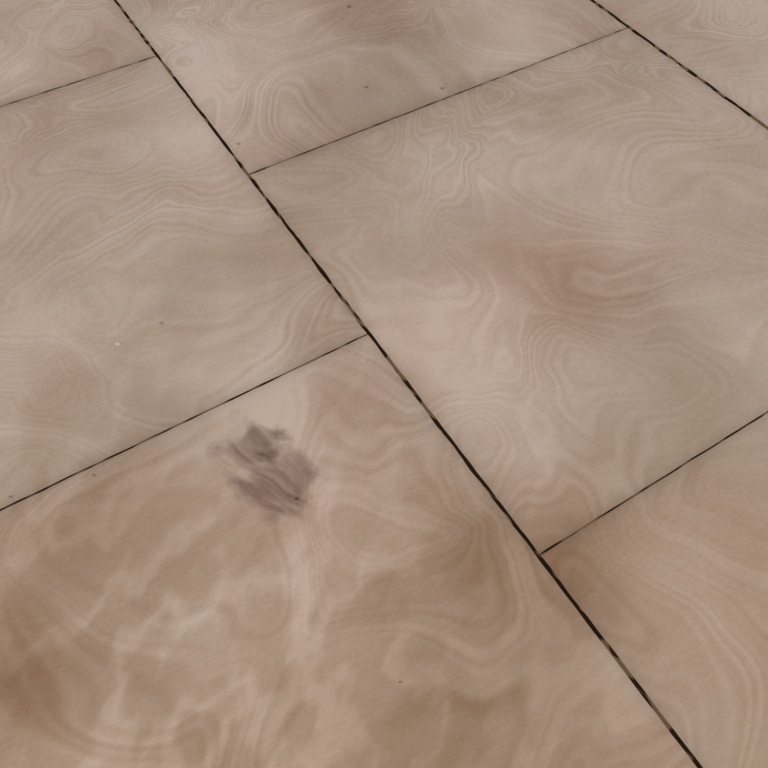
Reproduce this texture procedurally as a WebGL 2 fragment shader.

```glsl
#version 300 es
precision highp float;
// Plywood floor panels in running bond, seen in perspective.
// A projective map gives panel coordinates; contours of warped noise draw
// the veneer figure, and distances to the panel edges draw the broken seams.

#define STAGGER 0.5          // shift of every second column, in panels
#define FIGURE_SCALE 2.7     // figure cells per panel
#define RING_COUNT 17.0      // growth rings per unit of figure height
#define RING_DEPTH 0.18      // contrast of the rings
#define BLOTCH_DEPTH 0.72    // contrast of the broad stains
#define LONG_SEAM 0.0014     // half width of the column seams
#define CROSS_SEAM 0.0006    // half width of the seams across
#define DARK_WOOD vec3(0.52, 0.41, 0.325)
#define PALE_WOOD vec3(0.71, 0.63, 0.57)
#define GAP_COLOR vec3(0.12, 0.08, 0.05)
#define DIRT_COLOR vec3(0.43, 0.34, 0.25)
#define KNOT_COLOR vec3(0.43, 0.34, 0.31)

uniform vec2 u_resolution;
out vec4 fragColor;

float hash(vec2 p) {
    vec3 q = fract(p.xyx * vec3(0.1031, 0.103, 0.0973));
    q += dot(q, q.yzx + 33.33);
    return fract((q.x + q.y) * q.z);
}

float slope(vec2 cell, vec2 offset) {
    float a = 6.2832 * hash(cell);
    return dot(vec2(cos(a), sin(a)), offset);
}

// Gradient noise, roughly -0.7 to 0.7
float noise(vec2 p) {
    vec2 i = floor(p), f = fract(p), e = vec2(0.0, 1.0);
    vec2 s = f * f * f * (f * (f * 6.0 - 15.0) + 10.0);
    return mix(mix(slope(i, f), slope(i + e.yx, f - e.yx), s.x),
               mix(slope(i + e.xy, f - e.xy), slope(i + e.yy, f - e.yy), s.x), s.y);
}

float fbm(vec2 p) {
    float sum = 0.0, amp = 0.6;
    for (int i = 0; i < 4; i++) {
        sum += amp * noise(p);
        p = mat2(1.6, 1.2, -1.2, 1.6) * p + 7.3;
        amp *= 0.5;
    }
    return sum;
}

// Soft round spot of radius r
float spot(vec2 p, float x, float y, float r) {
    vec2 d = (p - vec2(x, y)) / r;
    return exp(-dot(d, d));
}

// Canvas distance to the nearest whole value of a coordinate
float edgeDistance(float coord, vec2 gradient) {
    return abs(coord - round(coord)) / (length(gradient) * u_resolution.y);
}

// Rings as irregular bands along the contours of a warped height field
float rings(vec2 p, float seed) {
    vec2 warp = vec2(noise(p * 0.9 + 3.1), noise(p * 0.9 + 19.7));
    vec2 q = p + 0.75 * warp;
    float height = noise(q) + 0.3 * noise(q * 2.1 + 5.0) + 0.07 * noise(q * 5.0);
    float phase = height * RING_COUNT;
    float fade = 1.0 - smoothstep(0.3, 0.9, fwidth(phase));
    float band = 0.35 * sin(6.2832 * phase) + 1.2 * noise(vec2(phase * 0.9, seed));
    band += 0.6 * fade * noise(vec2(phase * 2.3, seed + 4.4));
    return fade * band * clamp(0.65 + 0.9 * noise(p * 1.6 + 41.0), 0.3, 1.2)
         + 1.1 * noise(vec2(height * 5.0, seed + 9.5));
}

void main() {
    vec2 p = gl_FragCoord.xy / u_resolution;
    p.y = 1.0 - p.y; // measured down from the far edge

    // Projective map from the canvas to the floor
    float near = p.y - 0.01365 * p.x + 1.0033;
    vec2 plane = vec2(1.6 * (p.x - 0.1497 - 0.762 * p.y),
                      (p.y + 0.387 * p.x - 0.3525) / 0.374) / near;
    vec2 gradU = vec2(dFdx(plane.x), dFdy(plane.x));
    vec2 gradV = vec2(dFdx(plane.y), dFdy(plane.y));
    float column = floor(plane.x);
    float row = plane.y + STAGGER * mod(column, 2.0);
    vec2 panel = vec2(column, floor(row));
    float seed = hash(panel + 17.0) * 50.0;

    // Veneer figure, stains and fibres
    vec2 wood = plane * FIGURE_SCALE + seed;
    float tone = 0.79 - 0.13 * smoothstep(0.45, 1.0, p.y);
    tone += RING_DEPTH * rings(wood, seed);
    tone += BLOTCH_DEPTH * fbm(wood * 0.9 + 60.0);
    tone += 0.07 * noise(plane * vec2(45.0, 160.0)) + 0.08 * noise(p * 210.0);

    // Damp areas, bent by noise so that their rims wander
    vec2 b = p + 0.06 * vec2(fbm(p * 7.0), fbm(p * 7.0 + 31.0));
    tone -= 0.28 * spot(b, 0.42, 0.27, 0.09) + 0.25 * spot(b, 0.28, 0.35, 0.08);
    tone -= 0.3 * spot(b, 0.46, 0.5, 0.08) + 0.24 * spot(b, 0.72, 0.38, 0.08);
    tone -= 0.36 * spot(b, 0.67, 0.77, 0.13) + 0.45 * spot(b, 0.0, 0.89, 0.08);
    tone -= 0.25 * spot(b, 0.5, 0.05, 0.12);

    // Dry pale areas and wiped streaks on the near left
    tone += 0.2 * spot(b, 0.57, 0.42, 0.09) + 0.2 * spot(b, 0.3, 0.15, 0.1);
    tone += 0.18 * spot(b, 0.17, 0.31, 0.1) + 0.25 * spot(b, 0.36, 0.53, 0.06);
    tone += 0.22 * spot(b, 0.9, 0.82, 0.13);
    float ridge = 1.0 - abs(2.4 * fbm(vec2(p.x * 9.0 + p.y * 4.0, p.y * 5.0 - p.x * 2.0)));
    tone += 0.3 * (smoothstep(0.55, 1.0, ridge) - 0.35) * spot(p, 0.3, 0.88, 0.4);
    vec3 color = mix(DARK_WOOD, PALE_WOOD, clamp(tone, -0.2, 1.12));
    color += vec3(-0.01, 0.0, 0.012) * (1.0 - 2.0 * p.y);
    color += vec3(0.016, -0.004, -0.006) * noise(wood * 0.9 + 12.0);

    // Ragged grey knot with torn slanting fibres
    vec2 k = mat2(0.85, -0.5, 0.5, 0.85) * (p - vec2(0.352, 0.612));
    float knot = smoothstep(0.078, 0.045, length(k * vec2(1.0, 1.3)) + 0.06 * fbm(p * 20.0));
    float torn = 0.45 + 1.3 * fbm(k * vec2(14.0, 45.0) + 0.8 * noise(p * 18.0));
    color = mix(color, KNOT_COLOR, knot * clamp(torn, 0.0, 1.0));

    // Sparse dark and light specks
    vec2 cell = floor(p * 30.0);
    vec2 speck = fract(p * 30.0) - 0.25 - 0.5 * vec2(hash(cell), hash(cell + 8.0));
    float chance = hash(cell + 90.0);
    float dust = step(0.987, chance) * smoothstep(0.1, 0.02, length(speck * vec2(0.7, 1.2)));
    color += dust * (chance > 0.994 ? 0.13 : -0.12);

    // Seams: grimy margin, then a gap broken by lodged dirt
    float soft = 0.0005 + 0.5 / u_resolution.y;
    float longD = edgeDistance(plane.x, gradU), crossD = edgeDistance(row, gradV);
    float longW = near * LONG_SEAM * (1.0 + 0.7 * noise(vec2(plane.y * 20.0, column)));
    float crossW = near * CROSS_SEAM * (1.0 + 1.0 * noise(vec2(plane.x * 22.0, panel.y)));
    color *= 1.0 - 0.13 * exp(-min(longD, crossD) / (0.005 * near));
    float longGap = 1.0 - smoothstep(longW - soft, longW + soft, longD);
    float crossGap = 1.0 - smoothstep(crossW - soft, crossW + soft, crossD);
    float longDirt = smoothstep(0.05, 0.25, noise(vec2(plane.y * 34.0, plane.x * 90.0 + 3.5)));
    float crossDirt = smoothstep(-0.3, 0.35, noise(vec2(plane.x * 34.0, panel.x + 7.5)));
    float crossInk = mix(0.6, 0.95, smoothstep(1.05, 1.4, near));
    color = mix(color, mix(GAP_COLOR, DIRT_COLOR, 0.9 * crossDirt), crossInk * crossGap);
    color = mix(color, mix(GAP_COLOR, DIRT_COLOR, 0.85 * longDirt), 0.95 * longGap);
    fragColor = vec4(color, 1.0);
}
```
